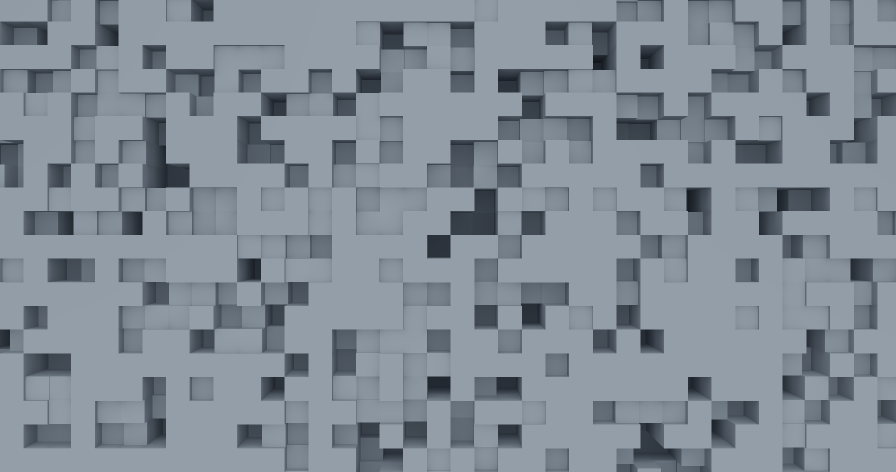
A Shadertoy shader for this texture:

```glsl
// A wall of square blue-grey blocks, many sunk to random depths, seen in perspective.

const float ROWS = 19.9;           // block rows per canvas height
const float CAMERA_DISTANCE = 38.0; // in blocks
const float FLUSH_SHARE = 0.59;    // share of blocks that are not sunk
const float GROUP_SHARE = 0.4;     // share of sunk blocks with a common depth
const float MIN_DEPTH = 0.15;
const float DEPTH_RANGE = 3.8;
const float DEPTH_POWER = 2.4;
const float OCCLUSION = 0.13;      // darkening per taller neighbour
const float DEEP_FADE = 0.28;      // extra darkening far down
const float DEEP_START = 1.5;
const float SIDE_WALL = 0.72;
const float UPPER_WALL = 0.6;      // faces down
const float LOWER_WALL = 0.86;     // faces up
const vec3 FACE_COLOR = vec3(0.574, 0.615, 0.655);
const vec3 SHADE_TINT = vec3(1.07, 1.0, 0.92); // shadows turn bluer
const int MAX_STEPS = 8;
const int AA = 2;

float hash(vec2 p) {
    return fract(sin(dot(p, vec2(127.1, 311.7))) * 43758.5453);
}

// Depth of a block below the front plane
float blockDepth(vec2 cell) {
    if (hash(cell) < FLUSH_SHARE) return 0.0;
    vec2 group = floor(cell / vec2(3.0, 2.0));
    bool grouped = hash(cell + 37.3) < GROUP_SHARE;
    float level = grouped ? hash(group + 91.7) : hash(cell + 17.9);
    return MIN_DEPTH + DEPTH_RANGE * pow(level, DEPTH_POWER);
}

// Soft light left over at a point, given the taller blocks around it
float ambientLight(vec2 p, vec2 cell, float depth) {
    float blocked = 0.0;
    for (int y = -1; y <= 1; y++) {
        for (int x = -1; x <= 1; x++) {
            vec2 offset = vec2(x, y);
            float rise = max(depth - blockDepth(cell + offset), 0.0);
            vec2 gap = max(abs(p - cell - offset - 0.5) - 0.5, 0.0);
            float cover = rise / (rise + length(gap) + 0.02);
            blocked += cover * cover * (1.0 + 0.3 * offset.y);
        }
    }
    float deep = max(depth - DEEP_START, 0.0);
    return exp(-OCCLUSION * blocked - DEEP_FADE * deep);
}

// Follow the view ray through the grid until it meets a floor or a wall
float traceShade(vec2 start, vec2 center) {
    vec2 slope = (start - center) / CAMERA_DISTANCE + 1e-5;
    vec2 stepDir = sign(slope);
    vec2 cell = floor(start);
    float depth = 0.0;

    for (int i = 0; i < MAX_STEPS; i++) {
        float ground = blockDepth(cell);
        vec2 border = cell + 0.5 + 0.5 * stepDir;
        vec2 crossing = (border - start) / slope;
        float leave = min(crossing.x, crossing.y);

        // Floor of this block
        if (ground <= leave) {
            return ambientLight(start + slope * ground, cell, ground);
        }

        // Wall of the next block
        bool sideways = crossing.x < crossing.y;
        vec2 next = cell + (sideways ? vec2(stepDir.x, 0.0) : vec2(0.0, stepDir.y));
        depth = leave;
        if (blockDepth(next) < depth) {
            float wall = stepDir.y > 0.0 ? UPPER_WALL : LOWER_WALL;
            if (sideways) wall = SIDE_WALL;
            return wall * ambientLight(start + slope * depth, cell, depth);
        }
        cell = next;
    }
    return 0.2;
}

void mainImage(out vec4 fragColor, in vec2 fragCoord) {
    float scale = ROWS / iResolution.y;
    vec2 center = 0.5 * iResolution.xy * scale;
    vec3 color = vec3(0.0);

    // Average a small grid of samples for smooth edges
    for (int j = 0; j < AA; j++) {
        for (int i = 0; i < AA; i++) {
            vec2 jitter = (vec2(i, j) + 0.5) / float(AA) - 0.5;
            float shade = traceShade((fragCoord + jitter) * scale, center);
            color += FACE_COLOR * pow(vec3(shade), SHADE_TINT);
        }
    }
    color /= float(AA * AA);

    // Faint falloff toward the upper corners
    vec2 uv = fragCoord / iResolution.xy;
    color *= 1.01 - 0.04 * uv.y * abs(uv.x - 0.5);
    fragColor = vec4(color, 1.0);
}
```
